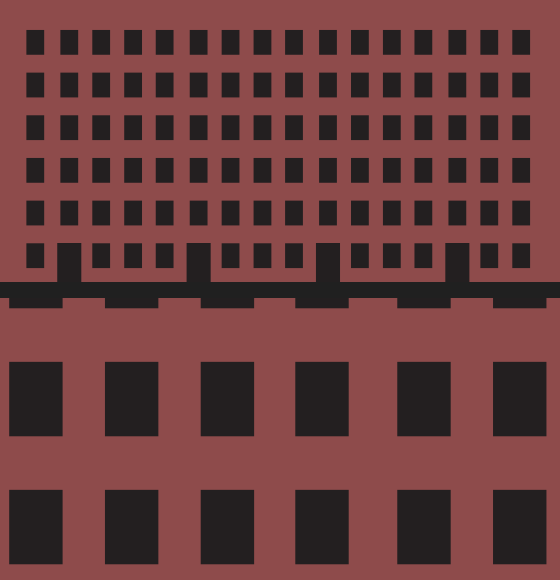
Top, the full canvas; bottom, a detail of the centre.
Write a Shadertoy shader that draws this pattern.

```glsl
const vec3 WALL_COLOR = vec3(0.557, 0.294, 0.294);
const vec3 OPENING_COLOR = vec3(0.137, 0.122, 0.126);

// Lengths are fractions of the canvas width and height
const int COLUMNS = 16;
const int COLUMNS_PER_BAY = 4;
const int DOOR_SLOT = 1;
const float ROWS = 6.0;
const float FIRST_DOOR_X = 0.1237;
const float BAY_PITCH = 0.2310;
const float COLUMN_PITCH = 0.0570;
const float BAY_GAP_SHIFT = 0.0037;
const float BOTTOM_ROW_Y = 0.0933;
const float ROW_PITCH = 0.1513;
const vec2 WINDOW_HALF = vec2(0.0159, 0.0440);
const vec2 DOOR_HALF = vec2(0.0215, 0.1383);

// Antialiased coverage of an axis-aligned box
float boxCoverage(vec2 offset, vec2 halfSize) {
    vec2 edge = (halfSize - abs(offset)) * iResolution.xy;
    vec2 cover = clamp(edge + 0.5, 0.0, 1.0);
    return cover.x * cover.y;
}

// Column centre: the first column of each bay sits slightly further left
float columnX(int bay, int slot) {
    float x = FIRST_DOOR_X + float(bay) * BAY_PITCH;
    x += float(slot - DOOR_SLOT) * COLUMN_PITCH;
    return slot == 0 ? x - BAY_GAP_SHIFT : x;
}

void mainImage(out vec4 fragColor, in vec2 fragCoord) {
    vec2 uv = fragCoord / iResolution.xy;

    // Nearest window row
    float row = clamp(round((uv.y - BOTTOM_ROW_Y) / ROW_PITCH), 0.0, ROWS - 1.0);
    float rowY = BOTTOM_ROW_Y + row * ROW_PITCH;

    float opening = 0.0;
    for (int i = 0; i < COLUMNS; i++) {
        int slot = i % COLUMNS_PER_BAY;
        float x = columnX(i / COLUMNS_PER_BAY, slot);
        opening = max(opening, boxCoverage(uv - vec2(x, rowY), WINDOW_HALF));

        // Doors rise from the ground, one per bay
        if (slot == DOOR_SLOT) {
            opening = max(opening, boxCoverage(uv - vec2(x, 0.0), DOOR_HALF));
        }
    }

    fragColor = vec4(mix(WALL_COLOR, OPENING_COLOR, opening), 1.0);
}
```
